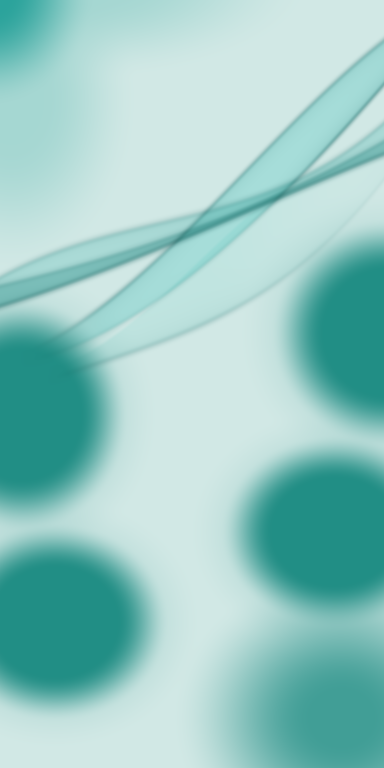
A Shadertoy shader for this background:

```glsl
// Pale teal backdrop with blurred dark teal discs and crossing translucent ribbons

// Cubic passing through four heights spaced evenly across the width
float curve(float x, vec4 h) {
    float s = 3.0 * x;
    vec4 w = vec4((1.0 - s) * (s - 2.0) * (s - 3.0) / 6.0,
                  s * (s - 2.0) * (s - 3.0) * 0.5,
                  s * (s - 1.0) * (3.0 - s) * 0.5,
                  s * (s - 1.0) * (s - 2.0) / 6.0);
    return dot(w, h);
}

// Soft ellipse: 1 inside, fading to 0 around its rim
float disc(vec2 p, vec2 center, vec2 radius, float blur) {
    return 1.0 - smoothstep(1.0 - blur, 1.0 + blur, length((p - center) / radius));
}

// Translucent band between two curves, tinted more strongly near its edges
vec3 ribbon(vec3 col, vec2 p, vec4 low, vec4 high, vec3 tint, vec2 edge, float fade) {
    float below = p.y - curve(p.x, low);
    float above = curve(p.x, high) - p.y;
    float inside = smoothstep(-0.006, 0.008, below) * smoothstep(-0.006, 0.008, above);
    vec2 rim = exp(-pow(vec2(below, above) / 0.009, vec2(2.0)));
    vec2 glow = exp(-abs(vec2(below, above)) / 0.035);
    float shade = dot(edge, rim + 0.5 * glow * inside);
    col *= mix(vec3(1.0), tint, inside * fade);
    return col * (1.0 - fade * shade * vec3(1.0, 0.65, 0.65));
}

void mainImage(out vec4 fragColor, in vec2 fragCoord) {
    vec2 p = fragCoord / iResolution.xy * vec2(1.0, 2.0);
    vec3 deep = vec3(0.13, 0.555, 0.52);
    vec3 col = vec3(0.82, 0.91, 0.898);

    // Haze and bright corner at the upper left
    vec3 haze = vec3(0.63, 0.835, 0.815);
    col = mix(col, haze, 0.9 * disc(p, vec2(0.03, 1.74), vec2(0.21, 0.29), 0.6));
    col = mix(col, haze, 0.9 * disc(p, vec2(0.2, 2.05), vec2(0.38, 0.16), 0.65));
    col = mix(col, vec3(0.17, 0.64, 0.61), disc(p, vec2(-0.03, 2.03), vec2(0.17, 0.19), 0.65));

    // Blurred discs, each with a faint halo
    vec4 discs[4] = vec4[4](vec4(0.057, 0.919, 0.215, 0.235), vec4(1.01, 1.133, 0.235, 0.23),
                            vec4(0.872, 0.615, 0.23, 0.195), vec4(0.143, 0.38, 0.23, 0.2));
    for (int i = 0; i < 4; i++) {
        vec4 d = discs[i];
        col = mix(col, deep, 0.16 * disc(p, d.xy, d.zw * 1.25, 0.35));
        col = mix(col, deep, disc(p, d.xy, d.zw, 0.3));
    }
    col = mix(col, deep, 0.82 * disc(p, vec2(0.89, 0.13), vec2(0.26, 0.23), 0.72));

    // Wide pale veil
    col = ribbon(col, p, vec4(0.958, 1.078, 1.227, 1.531), vec4(1.05, 1.154, 1.456, 1.596),
                 vec3(0.92, 0.985, 0.98), vec2(0.13, 0.0),
                 smoothstep(0.12, 0.3, p.x) * (1.0 - 0.7 * smoothstep(0.5, 0.95, p.x)));

    // Steep rising ribbon
    col = ribbon(col, p, vec4(1.042, 1.167, 1.427, 1.779), vec4(1.063, 1.258, 1.583, 1.896),
                 vec3(0.81, 0.965, 0.96), vec2(0.08 + 0.2 * smoothstep(0.6, 0.9, p.x), 0.2),
                 smoothstep(0.05, 0.3, p.x));

    // Shallow ribbon with its darker fold
    vec4 shallowLow = vec4(1.2, 1.318, 1.456, 1.596);
    col = ribbon(col, p, shallowLow, vec4(1.279, 1.401, 1.49, 1.682),
                 vec3(0.84, 0.96, 0.955), vec2(0.1, 0.12), 1.0);
    col = ribbon(col, p, shallowLow, vec4(1.258, 1.349, 1.471, 1.635),
                 vec3(0.78, 0.91, 0.905), vec2(0.15, 0.1), 1.0);

    fragColor = vec4(col, 1.0);
}
```
